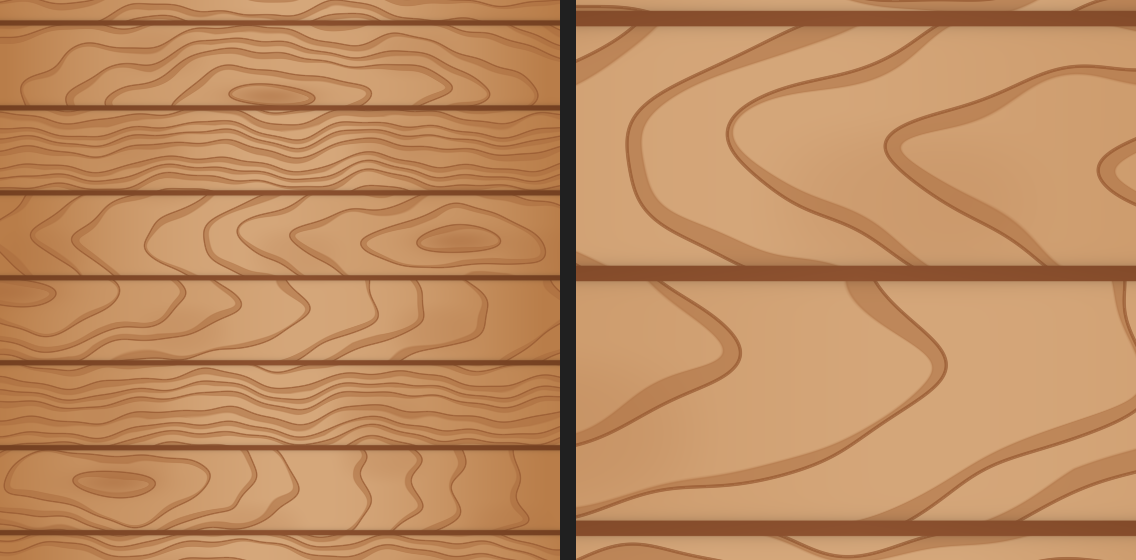
Left, the full canvas; right, a detail of the centre.
This texture is drawn by a WebGL 1 fragment shader. Its source:

```glsl
precision highp float;
// Stacked horizontal wooden boards with dark seams and flowing cartoon grain.
// Each board is a height field of stretched rings around a knot, bent by layered
// sines; its contours become thin lines, each backed by a soft darker band.

uniform vec2 u_resolution;

const float PITCH = 0.1517;       // height of one board
const float FIRST_SEAM = 0.0488;  // height of the lowest seam
const float SEAM_HALF = 0.0046;
const float LINE_HALF = 0.0009;

const vec3 WOOD_EDGE = vec3(0.725, 0.490, 0.285);
const vec3 WOOD_MIDDLE = vec3(0.835, 0.655, 0.480);
const vec3 BAND = vec3(0.665, 0.420, 0.240);
const vec3 LINE = vec3(0.580, 0.335, 0.180);
const vec3 SEAM_EDGE = vec3(0.480, 0.265, 0.135);
const vec3 SEAM_MIDDLE = vec3(0.580, 0.335, 0.195);

float hash(float n) {
  return fract(sin(n * 78.233 + 4.17) * 437.585);
}

// Knot centre (x, y in board heights) and ring density along x and y.
// Centres lying below a board give long, nearly level grain.
vec4 boardKnot(float id) {
  if (id < -0.5) return vec4(0.38, -0.25, 7.0, 42.0);
  if (id < 0.5) return vec4(0.205, 0.59, 10.5, 34.0);
  if (id < 1.5) return vec4(0.58, -0.55, 5.0, 46.0);
  if (id < 2.5) return vec4(0.015, 0.84, 9.0, 31.0);
  if (id < 3.5) return vec4(0.82, 0.43, 10.5, 33.0);
  if (id < 4.5) return vec4(0.52, -0.50, 5.0, 50.0);
  if (id < 5.5) return vec4(0.485, 0.14, 10.0, 40.0);
  return vec4(0.45, -0.40, 6.0, 42.0);
}

// Ring height at p, measured from the knot; whole numbers are grain lines.
float grainHeight(vec2 p, vec2 density, float seed) {
  float phase = seed * 6.283;
  float bend = smoothstep(0.5, 2.6, length(p * density));
  vec2 q = p;
  q.y += bend * (0.011 * sin(p.x * 17.0 + phase)
               + 0.006 * sin(p.x * 33.0 + p.y * 22.0 + phase * 2.3)
               + 0.002 * sin(p.x * 71.0 - p.y * 30.0 + phase * 3.1));
  q.x += bend * (0.022 * sin(p.y * 38.0 + phase * 1.7)
               + 0.008 * sin(p.y * 75.0 + p.x * 13.0 + phase));
  q.y += 0.004 * sin(p.x * 24.0 + phase);
  float rings = length(q * density);
  return rings + 0.22 + 0.2 * bend * sin(rings * 1.9 + phase);
}

// Band width swells and thins along the grain.
float bandWidth(vec2 p, float seed) {
  float swell = sin(p.x * 21.0 + seed * 9.0) * sin(p.y * 43.0 + p.x * 8.0 + seed * 5.0);
  return 0.0085 + 0.006 * swell;
}

vec3 boardColor(vec2 uv, vec2 p, float core, float seed) {
  float light = 1.0 - pow(abs(2.0 * uv.x - 1.0), 1.5);
  light += 0.08 * sin(uv.x * 11.0 + seed * 6.283);
  vec3 color = mix(WOOD_EDGE, WOOD_MIDDLE, clamp(light, 0.0, 1.0));
  float blotch = sin(p.x * 14.0 + seed * 8.0) * sin(p.y * 24.0 + seed * 3.0);
  color = mix(color, BAND, 0.16 * smoothstep(0.2, 1.0, blotch));
  return mix(color, BAND, 0.55 * core);
}

vec3 drawGrain(vec3 wood, vec2 p, vec2 density, float seed, float aa) {
  // Slope turns height into distance, keeping line widths even.
  float h = grainHeight(p, density, seed);
  float step_ = 0.0008;
  vec2 slope = vec2(grainHeight(p + vec2(step_, 0.0), density, seed) - h,
                    grainHeight(p + vec2(0.0, step_), density, seed) - h) / step_;
  float steep = max(length(slope), 3.0);

  float inside = (1.0 - fract(h)) / steep;
  float nearest = abs(fract(h + 0.5) - 0.5) / steep;
  float width = min(bandWidth(p, seed), 0.42 / steep);
  float band = 1.0 - smoothstep(width - aa, width + aa, inside);
  float innerEdge = 1.0 - smoothstep(0.0, 0.0009 + aa, abs(inside - width));
  float line = 1.0 - smoothstep(LINE_HALF - aa * 0.5, LINE_HALF + aa, nearest);

  vec3 color = mix(wood, BAND, 0.52 * band);
  color = mix(color, BAND, 0.25 * innerEdge);
  return mix(color, LINE, 0.68 * line);
}

void main() {
  vec2 uv = gl_FragCoord.xy / u_resolution;
  float aa = 0.8 / min(u_resolution.x, u_resolution.y);

  // Board index and position relative to its knot
  float row = (uv.y - FIRST_SEAM) / PITCH;
  float id = floor(row);
  float seed = hash(id + 3.0);
  vec4 knot = boardKnot(id);
  vec2 p = vec2(uv.x - knot.x, (row - id - knot.y) * PITCH);

  // Wood, knot shading and grain
  float core = exp(-1.8 * dot(p * knot.zw, p * knot.zw));
  vec3 color = boardColor(uv, p, core, seed);
  color = drawGrain(color, p, knot.zw, seed, aa);

  // Seams with a soft shadow on the boards
  float gap = abs(fract(row + 0.5) - 0.5) * PITCH;
  color *= 1.0 - 0.12 * exp(-max(gap - SEAM_HALF, 0.0) * 320.0);
  vec3 seam = mix(SEAM_EDGE, SEAM_MIDDLE, 1.0 - abs(2.0 * uv.x - 1.0));
  seam *= 1.0 - 0.10 * smoothstep(0.3, 0.7, fract(row + 0.5));
  color = mix(color, seam, 1.0 - smoothstep(SEAM_HALF - aa, SEAM_HALF + aa, gap));

  gl_FragColor = vec4(color, 1.0);
}
```
